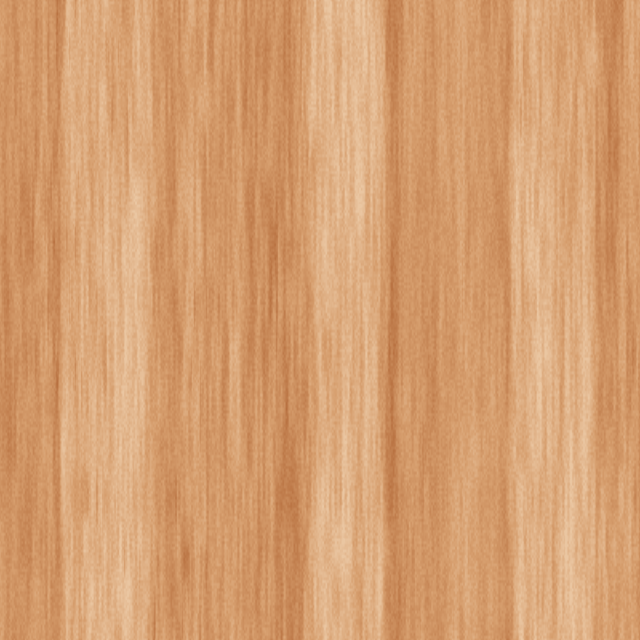
Reproduce this texture procedurally as a three.js fragment shader.

```glsl
varying vec2 vUv;

const vec3 DARK_WOOD = vec3(0.76, 0.50, 0.31);
const vec3 MID_WOOD = vec3(0.84, 0.62, 0.43);
const vec3 PALE_WOOD = vec3(0.89, 0.72, 0.56);
const float MID_TONE = 0.55;

float hash(vec2 p) {
  vec3 q = fract(p.xyx * 0.1031);
  q += dot(q, q.yzx + 33.33);
  return fract((q.x + q.y) * q.z);
}

// Smooth value noise, centred on zero
float noise(vec2 p) {
  vec2 cell = floor(p);
  vec2 f = fract(p);
  f = f * f * (3.0 - 2.0 * f);
  float low = mix(hash(cell), hash(cell + vec2(1.0, 0.0)), f.x);
  float high = mix(hash(cell + vec2(0.0, 1.0)), hash(cell + 1.0), f.x);
  return mix(low, high, f.y) - 0.5;
}

float streaks(vec2 uv, vec2 frequency, float seed) {
  return noise(uv * frequency + seed * vec2(17.3, 41.7));
}

// Strip between two edges, each with its own softness
float band(float x, vec2 edges, vec2 softness) {
  float rise = smoothstep(edges.x - softness.x, edges.x + softness.x, x);
  float fall = smoothstep(edges.y - softness.y, edges.y + softness.y, x);
  return rise * (1.0 - fall);
}

// Dark line that fades away on both sides
float rim(float x, float centre, float width) {
  float d = (x - centre) / width;
  return exp(-d * d);
}

float paleBands(float x) {
  return band(x, vec2(0.098, 0.233), vec2(0.006, 0.012))
       + band(x, vec2(0.478, 0.600), vec2(0.020, 0.012))
       + band(x, vec2(0.798, 0.930), vec2(0.007, 0.009));
}

float darkRims(float x) {
  return rim(x, 0.090, 0.010) + 0.6 * rim(x, 0.242, 0.012)
       + 0.8 * rim(x, 0.450, 0.020) + rim(x, 0.612, 0.012)
       + rim(x, 0.788, 0.014);
}

// Layers of fibres, from broad to hair-thin
float fibres(vec2 uv, float strength) {
  float broad = 0.32 * streaks(uv, vec2(32.0, 1.5), 1.0);
  float medium = 0.42 * streaks(uv, vec2(95.0, 4.0), 2.0);
  float fine = 0.50 * streaks(uv, vec2(250.0, 13.0), 3.0);
  return broad + (medium + fine) * strength;
}

// Sparse dark pores gathered in patches
float pores(vec2 uv) {
  float line = smoothstep(0.18, 0.42, streaks(uv, vec2(210.0, 10.0), 4.0));
  float patches = smoothstep(-0.1, 0.3, streaks(uv, vec2(24.0, 3.0), 5.0));
  return line * patches;
}

vec3 woodColor(float tone) {
  vec3 lower = mix(DARK_WOOD, MID_WOOD, tone / MID_TONE);
  vec3 upper = mix(MID_WOOD, PALE_WOOD, (tone - MID_TONE) / (1.0 - MID_TONE));
  return mix(lower, upper, step(MID_TONE, tone));
}

void main() {
  // Slight drift keeps the band edges from being ruled lines
  float drift = 0.007 * streaks(vUv, vec2(3.0, 4.0), 6.0)
              + 0.005 * streaks(vUv, vec2(70.0, 6.0), 7.0);
  float x = vUv.x + drift;

  float pale = paleBands(x);
  float calm = band(x, vec2(0.62, 0.79), vec2(0.02)) + 1.0 - smoothstep(0.04, 0.10, x);
  float strength = mix(1.0, 0.65, calm);

  // Broad tone of the bands
  float tone = mix(0.43, 0.85, pale);
  tone += 0.16 * streaks(vUv, vec2(9.0, 2.5), 8.0);
  tone -= 0.20 * darkRims(x) * (0.9 + streaks(vUv, vec2(20.0, 5.0), 9.0));

  // Fibres, pores and speckle
  tone += fibres(vUv, strength);
  tone -= 0.30 * strength * pores(vUv);
  tone += 0.30 * streaks(vUv, vec2(400.0, 230.0), 10.0);

  gl_FragColor = vec4(woodColor(clamp(tone, -0.35, 1.25)), 1.0);
}
```
